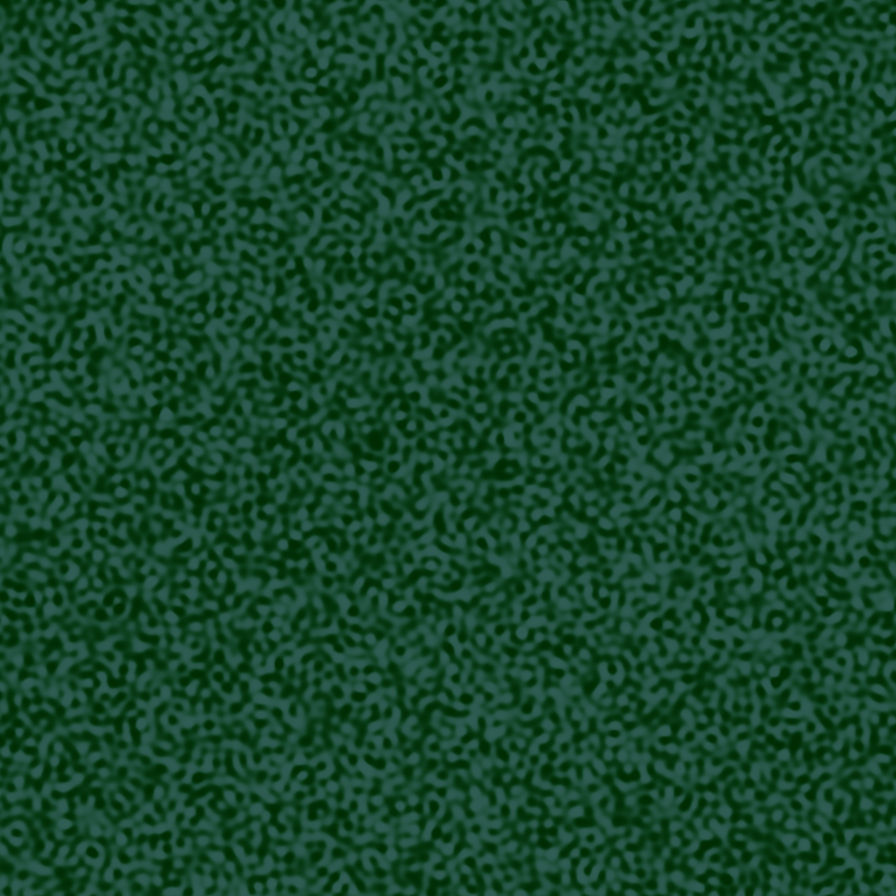
Give the GLSL for this texture, as a Shadertoy shader.

```glsl
// Soft labyrinth of dark green worms in a teal network, from layered sines.
#define WAVES 160            // number of plane waves summed
#define TOP_FREQUENCY 76.0   // finest ripples across the canvas
#define FINE_SHARE 0.52      // lower values favour fine ripples over broad ones
#define CONTRAST 1.75        // slope of the soft threshold
#define LIGHT_BIAS 0.76      // below 1 widens the light network
#define DARK_GREEN vec3(0.0, 0.165, 0.01)
#define LIGHT_TEAL vec3(0.19, 0.365, 0.33)
#define CHANNEL_CURVE vec3(1.5, 1.0, 1.25)

const float PI = 3.14159;
const float GOLDEN = 0.61803;

float hash(float n) {
    return fract(sin(n * 12.9898 + 4.137) * 43758.5);
}

// Isotropic noise with unit variance, dense up to the top frequency.
float labyrinth(vec2 p) {
    float sum = 0.0;
    for (int i = 0; i < WAVES; i++) {
        float n = float(i);
        float angle = PI * (n + hash(n)) / float(WAVES);
        float rank = fract((n + 0.5) * GOLDEN);
        float frequency = TOP_FREQUENCY * pow(rank, FINE_SHARE);
        float phase = hash(n + 191.7);
        vec2 direction = vec2(cos(angle), sin(angle));
        sum += cos(2.0 * PI * (frequency * dot(p, direction) + phase));
    }
    return sum * sqrt(2.0 / float(WAVES));
}

void mainImage(out vec4 fragColor, in vec2 fragCoord) {
    vec2 uv = fragCoord / iResolution.y;

    // Soft threshold evens out the tones between worms and network.
    float level = 1.0 / (1.0 + exp(-CONTRAST * labyrinth(uv)));
    float tone = pow(level, LIGHT_BIAS);

    // Each channel rises along its own curve.
    vec3 color = mix(DARK_GREEN, LIGHT_TEAL, pow(vec3(tone), CHANNEL_CURVE));
    fragColor = vec4(color, 1.0);
}
```
